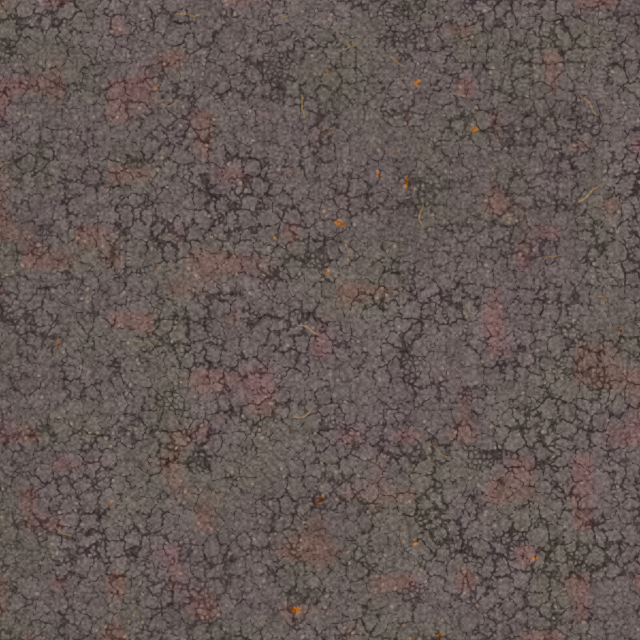
Give the GLSL for this texture, as a WebGL 1 fragment shader.

```glsl
precision highp float;
// Dark crumbly soil: warped Voronoi clumps split into finer crumbs, with ragged
// crevices between them and fine grain on top. Smooth pebbles, rusty flecks and
// thin curved root fibres are scattered over the ground by hashed loops.
uniform vec2 u_resolution;

const float CLUMP_SCALE = 40.0;    // clumps across the canvas
const float CRUMB_SCALE = 122.0;   // crumbs across the canvas
const float GRAIN_SCALE = 300.0;
const float CREVICE_DEPTH = 0.125;
const float GRAIN_CONTRAST = 0.12;
const float CRUMB_CONTRAST = 0.10;
const int PEBBLES = 26;
const int FLECKS = 30;
const int FIBRES = 22;
const vec3 SOIL = vec3(0.408, 0.369, 0.351);
const vec3 SHADE = vec3(1.0, 0.96, 0.92);      // how tone acts on each channel
const vec3 PURPLE_TINT = vec3(0.010, -0.010, 0.026);
const vec3 RED_TINT = vec3(0.045, -0.010, -0.015);
const vec3 TAN_GRAIN = vec3(0.10, 0.07, 0.035);
const vec3 RUST = vec3(0.47, 0.33, 0.27);
const vec3 ORANGE = vec3(0.76, 0.46, 0.17);
const vec3 STRAW = vec3(0.62, 0.49, 0.33);

float hash(vec2 p) {
  return fract(sin(dot(p, vec2(127.1, 311.7))) * 43758.5453);
}

vec2 hash2(vec2 p) {
  return vec2(hash(p), hash(p + vec2(37.3, 17.9)));
}

float noise(vec2 p) {
  vec2 i = floor(p), f = fract(p);
  f = f * f * (3.0 - 2.0 * f);
  return mix(mix(hash(i), hash(i + vec2(1.0, 0.0)), f.x),
             mix(hash(i + vec2(0.0, 1.0)), hash(i + vec2(1.0, 1.0)), f.x), f.y);
}

vec2 noise2(vec2 p) {
  return vec2(noise(p), noise(p + vec2(53.1, 91.7))) - 0.5;
}

// x: distance to the nearest centre, y: gap to the second, z: cell random
vec3 cells(vec2 p) {
  vec2 base = floor(p);
  float near = 9.0, second = 9.0, id = 0.0;
  for (int j = -1; j <= 1; j++) {
    for (int i = -1; i <= 1; i++) {
      vec2 c = base + vec2(float(i), float(j));
      float d = length(c + hash2(c) - p);
      if (d < near) {
        second = near;
        near = d;
        id = hash(c + 71.7);
      } else {
        second = min(second, d);
      }
    }
  }
  return vec3(near, second - near, id);
}

vec2 rotate(vec2 v, float a) {
  return vec2(cos(a) * v.x + sin(a) * v.y, cos(a) * v.y - sin(a) * v.x);
}

void main() {
  vec2 p = gl_FragCoord.xy / u_resolution.y;
  float pixel = 1.0 / u_resolution.y;
  vec2 wobble = noise2(p * 65.0);
  vec2 q = p + 0.011 * wobble + 0.005 * noise2(p * 160.0);

  // Clumps, crumbs and the ragged crevices between them
  vec3 clump = cells(q * CLUMP_SCALE);
  vec3 crumb = cells((p + 0.004 * wobble) * CRUMB_SCALE);
  float grain = noise(p * GRAIN_SCALE) - 0.5;
  float broad = noise(p * 6.0 + 4.0);
  float gap = clump.y + 0.40 * crumb.y + 0.35 * (noise(p * 28.0) - 0.5);
  float crevice = (1.0 - smoothstep(0.06, 0.32, gap)) * mix(0.65, 1.15, broad);
  float relief = CRUMB_CONTRAST * (0.42 - crumb.x) + 0.05 * (0.42 - clump.x)
               + 0.035 * (clump.z - 0.5) - CREVICE_DEPTH * crevice;

  // Pebbles replace the crumb relief with a smooth dome and a dark rim
  for (int i = 0; i < PEBBLES; i++) {
    vec2 seed = vec2(float(i), 3.7);
    vec2 shape = hash2(seed + 11.0);
    float radius = mix(0.009, 0.025, shape.x * shape.x);
    vec2 v = rotate(p - hash2(seed) + 0.009 * noise2(p * 45.0), 6.28 * shape.y);
    float d = length(v * vec2(1.0, 1.25)) - radius;
    float dome = 0.03 - 0.04 * smoothstep(-radius, 0.0, d) + 0.25 * relief;
    relief -= 0.06 * (1.0 - smoothstep(0.0, 0.004, abs(d)));
    relief = mix(relief, dome, 0.85 * (1.0 - smoothstep(-0.003, 0.0, d)));
  }

  // Tone, fine grain and patchy tints
  float tone = relief + GRAIN_CONTRAST * grain + 0.03 * (broad - 0.5);
  vec3 color = SOIL + SHADE * tone;
  color += PURPLE_TINT * (noise(p * 15.0) - 0.4);
  color += RED_TINT * smoothstep(0.65, 0.95, noise(p * 22.0 + 9.0));
  color += TAN_GRAIN * step(0.95, crumb.z) * (1.0 - smoothstep(0.2, 0.45, crumb.x));

  // Rusty and orange flecks
  for (int i = 0; i < FLECKS; i++) {
    vec2 seed = vec2(float(i), 19.3);
    vec2 kind = hash2(seed + 5.0);
    float radius = mix(0.0025, 0.0085, kind.x * kind.x);
    vec2 v = rotate(p - hash2(seed) + 0.008 * noise2(p * 130.0), 6.28 * kind.y);
    float d = length(v * vec2(0.75, 1.4)) - radius;
    vec3 fleck = mix(RUST, ORANGE, fract(kind.y * 7.0)) + SHADE * 1.3 * tone;
    color = mix(color, fleck, 0.8 * (1.0 - smoothstep(-0.003, 0.001, d)));
  }

  // Curved root fibres with tapering ends
  for (int i = 0; i < FIBRES; i++) {
    vec2 seed = vec2(float(i), 41.9);
    vec2 kind = hash2(seed + 7.0);
    float reach = mix(0.008, 0.032, kind.x);
    vec2 v = rotate(p - hash2(seed), 6.28 * kind.y);
    float bend = (fract(kind.y * 13.0) - 0.5) * v.x * v.x / reach;
    float d = abs(v.y - bend - 0.0015 * sin(v.x * 190.0 + 40.0 * kind.x));
    float body = 1.0 - smoothstep(0.0004, 0.0007 + pixel, d);
    body *= 1.0 - smoothstep(0.6 * reach, reach, abs(v.x));
    color = mix(color, STRAW + 0.5 * tone, body * mix(0.35, 0.9, fract(kind.x * 9.0)));
  }

  gl_FragColor = vec4(color, 1.0);
}
```
